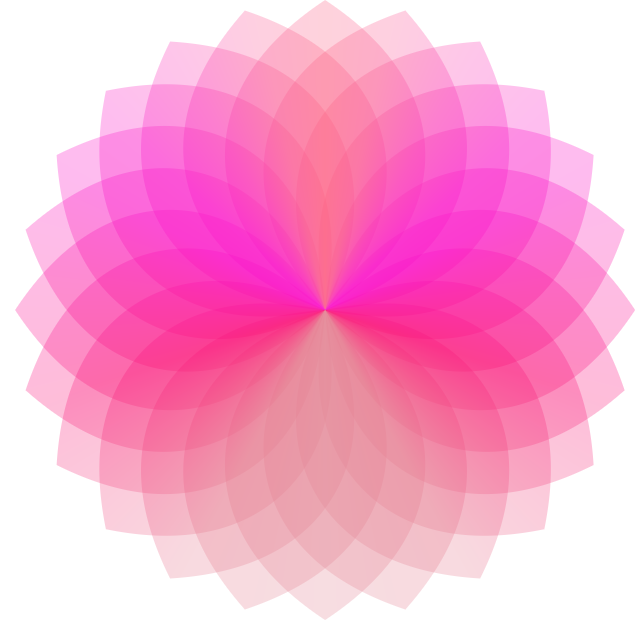
Give the GLSL for this background, as a Shadertoy shader.

```glsl
// A flower of 24 translucent lens-shaped petals fanned around one point on white.
// Each petal adds one layer of opacity; the pigment depends on the direction
// from the centre, running from coral through magenta and red to dusty rose.

const float TAU = 6.2831853;
const int PETAL_COUNT = 24;
const vec2 FLOWER_CENTER = vec2(0.0111, 0.0156);
const float PETAL_LENGTH = 0.4844;
const float PETAL_HALF_WIDTH = 0.1565;
const float PETAL_OPACITY = 0.28;
const float TIP_FULLNESS = 0.17;
const vec3 PAPER = vec3(1.0);

// Pigment stops: colour in rgb, angle from straight up (degrees) in w.
const int STOP_COUNT = 10;
const vec4 PIGMENT_STOPS[STOP_COUNT] = vec4[](
    vec4(0.99, 0.37, 0.51, 0.0),
    vec4(0.98, 0.34, 0.57, 13.0),
    vec4(0.98, 0.20, 0.70, 30.0),
    vec4(0.98, 0.08, 0.78, 48.0),
    vec4(0.98, 0.05, 0.77, 63.0),
    vec4(0.98, 0.06, 0.62, 84.0),
    vec4(0.98, 0.07, 0.47, 108.0),
    vec4(0.95, 0.27, 0.50, 130.0),
    vec4(0.90, 0.48, 0.56, 152.0),
    vec4(0.89, 0.52, 0.58, 180.0)
);

mat2 rotation(float angle) {
    float c = cos(angle), s = sin(angle);
    return mat2(c, -s, s, c);
}

// Left-right symmetric conic gradient.
vec3 pigment(vec2 p) {
    float angle = degrees(atan(abs(p.x), p.y + 1e-6));
    vec3 color = PIGMENT_STOPS[0].rgb;
    for (int i = 1; i < STOP_COUNT; i++) {
        float blend = (angle - PIGMENT_STOPS[i - 1].w)
                    / (PIGMENT_STOPS[i].w - PIGMENT_STOPS[i - 1].w);
        color = mix(color, PIGMENT_STOPS[i].rgb, clamp(blend, 0.0, 1.0));
    }
    return color;
}

// Approximate inside distance of an upright petal rooted at the origin.
float petalDistance(vec2 p, float len, float halfWidth, float fullness) {
    float halfLength = 0.5 * len;
    float t = p.y / halfLength - 1.0;
    float t2 = t * t;
    float profile = halfWidth * (1.0 - t2) * (1.0 + fullness * t2);
    float slope = 2.0 * halfWidth * t
                * (fullness - 1.0 - 2.0 * fullness * t2) / halfLength;
    return (profile - abs(p.x)) / sqrt(1.0 + slope * slope);
}

// Combined opacity of every petal covering the point.
float flowerOpacity(vec2 p, float pixel) {
    float transmission = 1.0;
    for (int i = 0; i < PETAL_COUNT; i++) {
        vec2 q = rotation(TAU * float(i) / float(PETAL_COUNT)) * p;
        float d = petalDistance(q, PETAL_LENGTH, PETAL_HALF_WIDTH, TIP_FULLNESS);
        float coverage = clamp(d / pixel + 0.5, 0.0, 1.0);
        transmission *= 1.0 - PETAL_OPACITY * coverage;
    }
    return 1.0 - transmission;
}

void mainImage(out vec4 fragColor, in vec2 fragCoord) {
    float pixel = 1.0 / iResolution.y;
    vec2 p = (fragCoord - 0.5 * iResolution.xy) * pixel - FLOWER_CENTER;
    vec3 color = mix(PAPER, pigment(p), flowerOpacity(p, pixel));
    fragColor = vec4(color, 1.0);
}
```
